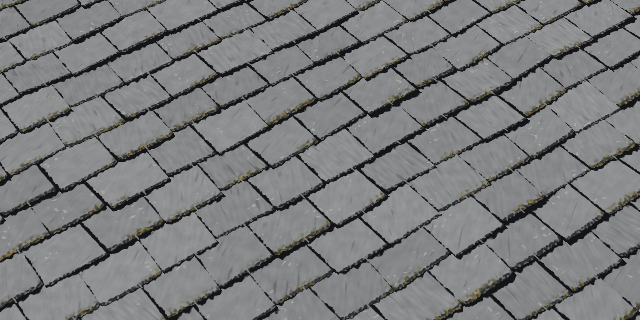
A Shadertoy shader for this texture:

```glsl
vec2 hash(vec2 p) {
    vec3 q = fract(p.xyx * vec3(0.1031, 0.1030, 0.0973));
    q += dot(q, q.yzx + 33.33);
    return fract((q.xx + q.yz) * q.zy);
}

float gradientAt(vec2 cell, vec2 offset) {
    float angle = 6.2832 * hash(cell).x;
    return dot(vec2(cos(angle), sin(angle)), offset);
}

float noise(vec2 p) {
    vec2 i = floor(p), f = fract(p);
    vec2 s = f * f * f * (f * (f * 6.0 - 15.0) + 10.0);
    vec2 e = vec2(1, 0);
    return 1.4 * mix(
        mix(gradientAt(i, f), gradientAt(i + e, f - e), s.x),
        mix(gradientAt(i + e.yx, f - e.yx), gradientAt(i + 1.0, f - 1.0), s.x), s.y);
}

float fbm(vec2 p) {
    float sum = 0.0, amplitude = 0.5;
    for (int i = 0; i < 4; i++) {
        sum += amplitude * noise(p);
        p = mat2(1.6, 1.2, -1.2, 1.6) * p + 7.3;
        amplitude *= 0.5;
    }
    return sum;
}

// Cleaved stone: tone per tile, faint slanted grain, scratches and pale spots
vec3 slateSurface(vec2 t, vec2 id, vec2 rnd) {
    float angle = 0.3 + 1.4 * rnd.y;
    vec2 grain = mat2(cos(angle), sin(angle), -sin(angle), cos(angle)) * t;
    float tone = 0.545 + 0.045 * (rnd.x - 0.5);
    tone += 0.05 * fbm(t * vec2(5.0, 4.0) + id * 5.7);
    tone += mix(0.015, 0.045, rnd.y * rnd.y) * noise(grain * vec2(3.0, 17.0) + id * 9.1);
    tone -= 0.08 * smoothstep(0.5, 0.75, noise(grain * vec2(2.0, 12.0) + id * 3.3));
    vec3 color = tone * vec3(0.992, 1.003, 1.012);
    float spots = smoothstep(0.36, 0.6, noise(t * 12.0 + id * 4.1))
                * smoothstep(0.2, 0.5, noise(t * 2.0 + id * 2.3));
    return mix(color, vec3(0.70, 0.70, 0.67), 0.7 * spots);
}

// One course of slates, laid over the course below it
void layCourse(inout vec3 color, vec2 lattice, float row, vec2 plane, float px) {
    vec3 shadowColor = vec3(0.07, 0.08, 0.09);
    float down = lattice.y - row;
    float across = lattice.x + 0.5 * mod(row, 2.0) + 0.12 * (hash(vec2(row, 4.0)).x - 0.5);

    // Nearest joint, shifted and tilted, decides which slate this is
    float joint = floor(across + 0.5);
    vec2 jointRnd = hash(vec2(joint, row) + 41.0);
    float fromJoint = across - joint - 0.12 * (jointRnd.x - 0.5)
                    - 0.07 * (jointRnd.y - 0.5) * (down - 0.5);
    vec2 id = vec2(fromJoint > 0.0 ? joint : joint - 1.0, row);
    vec2 t = vec2(across - id.x, down);
    vec2 rnd = hash(id + 17.0);
    vec2 wear = hash(id + 83.0);
    float rough = noise(plane * 60.0);
    float fine = noise(plane * 130.0);

    // Chipped lower edge, each slate hanging to its own depth and tilt
    float edge = 1.0 + 0.12 * rnd.x + 0.14 * (rnd.y - 0.5) * (t.x - 0.5)
               + 0.025 * rough + 0.02 * fine
               - 0.05 * wear.x * smoothstep(0.09, 0.0, abs(fromJoint));
    float below = t.y - edge;

    // Cast shadow, deeper where a slate lifts
    float lift = 0.02 + 0.11 * wear.y + 0.06 * noise(plane * 4.0) + 0.03 * rough;
    color = mix(color, shadowColor, 1.0 - smoothstep(-px, px, below - max(lift, 0.02)));

    // Top surface and broken edge face
    vec3 slate = slateSurface(t, id, rnd);
    vec3 face = mix(vec3(0.17, 0.18, 0.20), vec3(0.42, 0.42, 0.41), smoothstep(-0.1, 0.55, fine));
    float faceTop = -0.035 - 0.05 * wear.x - 0.035 * rough;
    slate = mix(slate, face, smoothstep(-px, px, below - faceTop));

    // Lichen gathers in patches along the lower edge
    float patches = smoothstep(-0.1, 0.4, noise(plane * 6.0 + 3.0) + 0.7 * (wear.x - 0.45));
    float reach = smoothstep(-0.22, -0.04, below + 0.08 * rough);
    float lichen = patches * reach * smoothstep(-0.3, 0.2, noise(plane * 75.0 + 9.0));
    vec3 lichenColor = mix(vec3(0.25, 0.25, 0.19), vec3(0.54, 0.46, 0.24),
                           smoothstep(-0.25, 0.45, noise(plane * 100.0 + 5.0)));
    slate = mix(slate, lichenColor, 0.9 * lichen);

    // Uneven joints: shaded on one flank, pinched shut in places
    float gap = 0.004 + 0.026 * jointRnd.y + 0.018 * noise(vec2(down * 4.0, joint * 3.7 + row));
    gap += 0.012 * fine;
    float flank = fromJoint > 0.0 ? fromJoint - 1.3 * gap : -fromJoint - 0.5 * gap;
    float open = 1.0 - smoothstep(-0.6 * px, 0.6 * px, flank);
    open *= smoothstep(-0.012, 0.016, gap);
    slate = mix(slate, shadowColor, open);

    color = mix(color, slate, 1.0 - smoothstep(-0.5 * px, 0.5 * px, below));

    // Metal hook holding the lower edge
    float hook = max(abs(t.x - 0.5 - 0.1 * (rnd.x - 0.5)) - 0.012, abs(below) - 0.07);
    float hookMask = (1.0 - smoothstep(-0.5 * px, 0.5 * px, hook)) * step(0.3, rnd.y);
    color = mix(color, vec3(0.58, 0.58, 0.56), 0.8 * hookMask);
}

void mainImage(out vec4 fragColor, in vec2 fragCoord) {
    vec2 p = (fragCoord - 0.5 * iResolution.xy) / iResolution.y;

    // Mild perspective, then skew the roof plane into courses
    vec2 plane = p / (1.0 - 0.27 * p.y);
    vec2 lattice = mat2(4.117, 3.928, 4.307, -7.383) * plane + vec2(0.166, 0.49);
    lattice += 0.05 * vec2(noise(plane * 3.0), noise(plane * 3.0 + 20.0));
    float px = 5.5 / iResolution.y;

    vec3 color = vec3(0.07, 0.08, 0.09);
    float row = floor(lattice.y);
    for (int k = 0; k < 2; k++) layCourse(color, lattice, row - float(k), plane, px);

    fragColor = vec4(clamp(color, 0.0, 1.0), 1.0);
}
```
